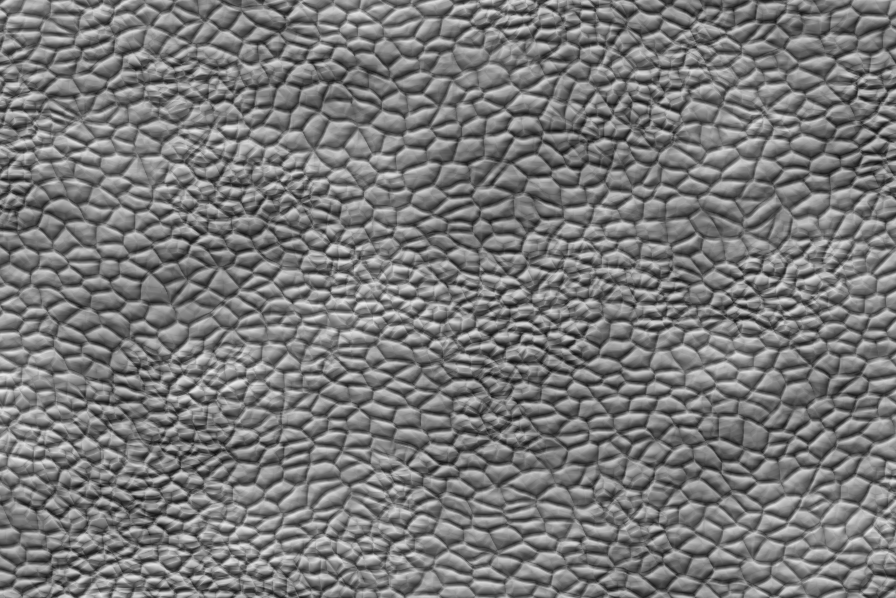
Reproduce this texture procedurally as a Shadertoy shader.

```glsl
#define GRAIN_COUNT vec2(22.5, 35.0)
#define JITTER 0.84
#define LIGHT_STEP vec2(-0.0010, 0.0038)
#define RELIEF 1.45
#define CONTRAST 0.40
#define MID_GREY 0.525
#define CREASE_SHADE 0.13
#define WARP 0.030
#define PATCH_SHADE 0.13
#define FINE_GRAIN 0.10

vec2 hash2(vec2 cell) {
    uvec2 q = uvec2(ivec2(cell) + 4096);
    uint n = q.x * 1597u + q.y * 51749u;
    n = (n ^ (n >> 15u)) * 73244475u;
    n = (n ^ (n >> 13u)) * 73244475u;
    n ^= n >> 16u;
    return vec2(float(n & 65535u), float(n >> 16u)) / 65535.0;
}

float valueNoise(vec2 p) {
    vec2 cell = floor(p), f = fract(p);
    f = f * f * (3.0 - 2.0 * f);
    float low = mix(hash2(cell).x, hash2(cell + vec2(1, 0)).x, f.x);
    float high = mix(hash2(cell + vec2(0, 1)).x, hash2(cell + vec2(1, 1)).x, f.x);
    return mix(low, high, f.y);
}

float fbm(vec2 p) {
    return 0.57 * valueNoise(p) + 0.29 * valueNoise(p * 2.1 + 17.0)
         + 0.14 * valueNoise(p * 4.3 + 41.0);
}

// Distances to the two nearest sites of a staggered, jittered grid
vec2 nearestSites(vec2 p) {
    vec2 base = floor(p);
    vec2 nearest = vec2(9.0);
    for (int y = -1; y <= 1; y++) {
        for (int x = -2; x <= 2; x++) {
            vec2 cell = base + vec2(x, y);
            vec2 site = cell + 0.5 + JITTER * (hash2(cell) - 0.5);
            site.x += 0.5 * mod(cell.y, 2.0);
            float d = length(site - p);
            nearest = d < nearest.x ? vec2(d, nearest.x)
                                    : vec2(nearest.x, min(nearest.y, d));
        }
    }
    return nearest;
}

// Slow bends that tilt the rows, plus small wobbles of the creases
vec2 bend(vec2 uv) {
    vec2 slow = vec2(fbm(uv * 3.2 + 5.0), fbm(uv * 3.2 + 63.0)) - 0.5;
    vec2 quick = vec2(valueNoise(uv * 48.0), valueNoise(uv * 48.0 + 90.0)) - 0.5;
    return uv + WARP * vec2(2.0, 3.2) * slow + 0.2 * WARP * quick;
}

float creaseDistance(vec2 uv) {
    vec2 sites = nearestSites(bend(uv) * GRAIN_COUNT);
    return sites.y - sites.x;
}

// Faceted domes with minor folds and pores
float leatherHeight(vec2 uv) {
    float crease = creaseDistance(uv);
    float dome = 1.0 - exp(-2.4 * crease);
    vec2 fold = nearestSites(bend(uv + 3.7) * GRAIN_COUNT * 1.75);
    float foldAmount = 0.12 + 0.38 * smoothstep(0.42, 0.68, fbm(uv * 6.0 + 30.0));
    float folds = 1.0 - exp(-3.0 * (fold.y - fold.x));
    return dome + foldAmount * folds + FINE_GRAIN * valueNoise(uv * vec2(90.0, 130.0));
}

void mainImage(out vec4 fragColor, in vec2 fragCoord) {
    vec2 uv = fragCoord / iResolution.y;

    // Light from above, taken as a soft slope across the relief
    float slope = leatherHeight(uv - LIGHT_STEP) - leatherHeight(uv + LIGHT_STEP);
    float grey = MID_GREY + CONTRAST * tanh(RELIEF * slope);

    // Shadow in the creases and broad uneven patches
    grey -= CREASE_SHADE * exp(-5.0 * creaseDistance(uv));
    grey += PATCH_SHADE * (fbm(uv * vec2(5.0, 8.0) + 11.0) - 0.5) * 2.0;

    fragColor = vec4(vec3(clamp(grey, 0.08, 0.92)), 1.0);
}
```
